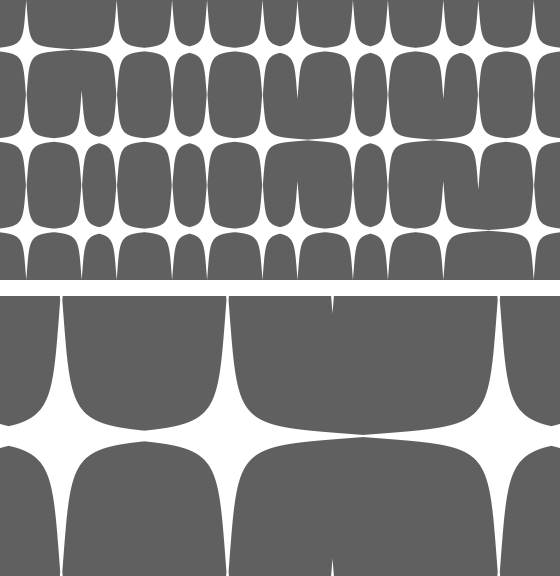
Top, the full canvas; bottom, a detail of the centre.
A Shadertoy shader for this pattern:

```glsl
const vec2 CANVAS = vec2(768.0, 384.0);   // working units
const int COLUMNS = 12;
const int ROWS = 3;
const vec3 GREY = vec3(0.378);
const vec3 WHITE = vec3(1.0);

// Cubic Bezier through four control points
vec2 bezier(vec2 a, vec2 b, vec2 c, vec2 d, float t) {
    float s = 1.0 - t;
    return s * s * s * a + 3.0 * s * s * t * b + 3.0 * s * t * t * c + t * t * t * d;
}

vec2 bezierTangent(vec2 a, vec2 b, vec2 c, vec2 d, float t) {
    float s = 1.0 - t;
    return 3.0 * (s * s * (b - a) + 2.0 * s * t * (c - b) + t * t * (d - c));
}

// Box-filtered coverage of a strip centred on zero
float stripCoverage(float offset, float halfWidth, float pixel) {
    float nearSide = clamp((halfWidth - offset) / pixel + 0.5, 0.0, 1.0);
    float farSide = clamp((halfWidth + offset) / pixel + 0.5, 0.0, 1.0);
    return max(nearSide + farSide - 1.0, 0.0);
}

// Four-pointed star with concave curved sides
float starCoverage(vec2 p, float arm, vec2 bend, float pixel) {
    // Fold into one eighth: q.y runs along the arm, q.x across it
    vec2 q = abs(p);
    q = vec2(min(q.x, q.y), max(q.x, q.y));
    if (q.y > arm) return 0.0;

    // Find the edge point level with q.y by bisection
    vec2 tip = vec2(0.0, arm);
    float low = 0.0;
    float high = 0.5;
    for (int i = 0; i < 11; i++) {
        float mid = 0.5 * (low + high);
        if (bezier(tip, bend, bend.yx, tip.yx, mid).y > q.y) low = mid;
        else high = mid;
    }
    float t = 0.5 * (low + high);
    float halfWidth = bezier(tip, bend, bend.yx, tip.yx, t).x;
    vec2 tangent = normalize(bezierTangent(tip, bend, bend.yx, tip.yx, t));
    return stripCoverage(q.x, halfWidth, pixel / abs(tangent.y));
}

// Alternating wide and narrow columns, evenly spaced rows
vec2 starCentre(int column, int row, vec2 first, float pitch, float wideGap) {
    float x = float(column / 2) * pitch + float(column % 2) * wideGap;
    return first + vec2(x, float(row) * pitch);
}

// Gaps left in the lattice
bool isMissing(ivec2 cell) {
    return cell == ivec2(1, 2) || cell == ivec2(6, 1)
        || cell == ivec2(9, 1) || cell == ivec2(10, 0);
}

float latticeCoverage(vec2 p, float arm, vec2 bend, float pixel) {
    float coverage = 0.0;
    for (int row = 0; row < ROWS; row++) {
        for (int column = 0; column < COLUMNS; column++) {
            if (isMissing(ivec2(column, row))) continue;
            vec2 centre = starCentre(column, row, vec2(36.0, 68.0), 124.0, 76.0);
            coverage = max(coverage, starCoverage(p - centre, arm, bend, pixel));
        }
    }
    return coverage;
}

void mainImage(out vec4 fragColor, in vec2 fragCoord) {
    float pixel = CANVAS.y / iResolution.y;
    vec2 p = (fragCoord - 0.5 * iResolution.xy) * pixel + 0.5 * CANVAS;
    float stars = latticeCoverage(p, 68.0, vec2(5.5, 0.5), pixel);
    fragColor = vec4(mix(GREY, WHITE, stars), 1.0);
}
```
